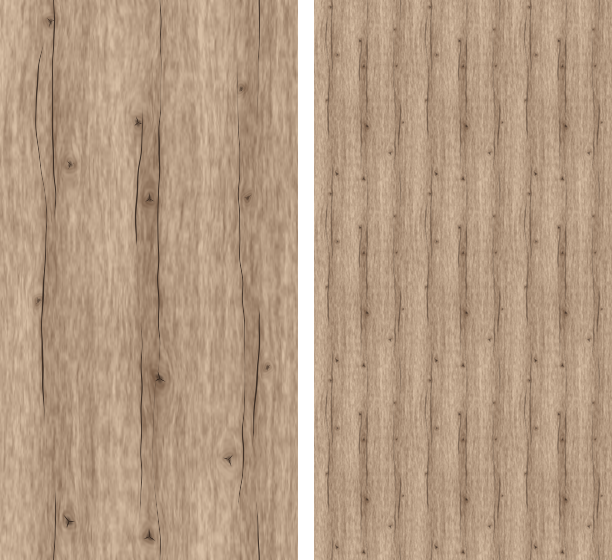
Left: one tile. Right: repeated 3 by 3.
Reproduce this texture procedurally as a Shadertoy shader.

```glsl
// Rustic oak boards: pale and tan strips with vertical grain, knots and dark splits.
// Wrapping value noise is stretched along a grain coordinate that bends around
// hashed knots; wandering cracks follow the three darker heartwood seams.

float hash(vec2 cell, float seed) {
    vec3 h = fract(vec3(cell.xyx + seed * 7.31) * vec3(0.1031, 0.1030, 0.0973));
    h += dot(h, h.yzx + 33.33);
    return fract((h.x + h.y) * h.z);
}

// Value noise that repeats over the unit square
float noise(vec2 uv, vec2 cells, float seed) {
    vec2 p = uv * cells, i = floor(p), f = p - i;
    f = f * f * (3.0 - 2.0 * f);
    vec2 a = mod(i, cells), b = mod(i + 1.0, cells);
    return mix(mix(hash(a, seed), hash(vec2(b.x, a.y), seed), f.x),
               mix(hash(vec2(a.x, b.y), seed), hash(b, seed), f.x), f.y);
}

// Noise along the height only, one independent track per crack
float track(float y, float cells, float seed) {
    return noise(vec2(0.0, y), vec2(1.0, cells), seed);
}

float seamX(float index) {
    return 0.165 + mod(index, 3.0) / 3.0;
}

void mainImage(out vec4 fragColor, in vec2 fragCoord) {
    vec2 uv = fragCoord / iResolution.xy;
    float aspect = iResolution.y / iResolution.x;
    float pixel = 1.0 / iResolution.x;

    // Knots: bend the grain and gather their stain and dark hearts
    float bend = 0.0, stain = 0.0, heart = 0.0;
    for (float i = 0.0; i < 12.0; i++) {
        float rnd = hash(vec2(i, 3.0), 1.0);
        vec2 knot = vec2(seamX(i) + (hash(vec2(i, 5.0), 2.0) - 0.5) * 0.15,
                         (floor(i / 3.0) + 0.1 + 0.8 * hash(vec2(i, 9.0), 3.0)) / 4.0);
        vec2 d = fract(uv - knot + 0.5) - 0.5;
        d.y *= aspect;
        float size = mix(0.008, 0.018, rnd * rnd);
        vec2 q = d / size;
        bend -= d.x * 0.8 * exp(-dot(q * q, vec2(0.09, 0.025)));

        q.x += q.y * (rnd - 0.5) * 0.7;
        float angle = atan(q.y, q.x + 0.0001);
        float r = length(q * vec2(1.0, 0.75)) * (1.0 + 0.15 * sin(angle * 3.0 + i));
        stain += 0.42 * exp(-r * r * 0.22) + 0.13 * sin(r * 6.0) * exp(-r * r * 0.2);
        float star = 1.0 - smoothstep(0.05, 0.3, abs(sin(angle * 1.5 + i)) * r);
        heart = max(heart, star * (1.0 - smoothstep(0.6, 1.5, r)) * (0.45 + 0.5 * rnd));
        heart = max(heart, 0.45 * (1.0 - smoothstep(0.2, 1.1, r)));
    }

    // Grain coordinate: lines wander slowly and part around the knots
    vec2 grain = uv;
    grain.x += bend + (noise(uv, vec2(6.0, 4.0), 4.0) - 0.5) * 0.04
                    + (noise(uv, vec2(24.0, 22.0), 5.0) - 0.5) * 0.007;

    // Board tones: tan strip, pale strip, dark heartwood at each seam
    float phase = fract((uv.x - 0.165) * 3.0);
    float pale = smoothstep(0.49, 0.51, phase) * (1.0 - smoothstep(0.88, 1.0, phase));
    float seamGap = min(phase, 1.0 - phase) + (noise(grain, vec2(12.0, 3.0), 6.0) - 0.5) * 0.16;
    float tone = mix(0.69, 0.86, pale);
    tone -= 0.23 * exp(-seamGap * seamGap * 45.0);
    tone += (noise(uv, vec2(6.0, 3.0), 7.0) - 0.5) * 0.16;

    // Growth lines, fibres, pores and fine tooth
    tone += (noise(grain, vec2(30.0, 2.0), 8.0) - 0.5) * 0.24;
    tone += (noise(grain, vec2(76.0, 5.0), 9.0) - 0.5) * 0.34;
    tone += (noise(grain, vec2(132.0, 52.0), 10.0) - 0.5) * 0.5;
    tone += (noise(grain, vec2(210.0, 150.0), 11.0) - 0.5) * 0.26;
    tone -= 0.22 * smoothstep(0.65, 0.95, noise(grain, vec2(150.0, 24.0), 12.0));
    tone += 0.14 * smoothstep(0.7, 0.95, noise(grain, vec2(120.0, 36.0), 13.0));
    tone -= stain;

    // Splits: two broken, wandering cracks beside every seam
    float crack = 0.0;
    for (float i = 0.0; i < 6.0; i++) {
        float x = seamX(i) + (floor(i / 3.0) - 0.5) * 0.055
                + (track(uv.y, 5.0, 20.0 + i) - 0.5) * 0.04
                + (track(uv.y, 26.0, 30.0 + i) - 0.5) * 0.007;
        float gap = abs(fract(uv.x - x + 0.5) - 0.5);
        float open = smoothstep(0.3, 0.7, track(uv.y, 6.0, 40.0 + i));
        float width = 0.0022 * open * (0.5 + 0.7 * track(uv.y, 19.0, 50.0 + i));
        float line = 1.0 - smoothstep(width - 0.6 * pixel, width + 0.6 * pixel, gap);
        crack = max(crack, line * smoothstep(0.0, 0.5, open));
        tone -= 0.2 * open * exp(-gap / 0.008);
    }

    // Colour
    vec3 tan_ = vec3(0.55, 0.44, 0.35), cream = vec3(0.785, 0.685, 0.585);
    vec3 splitBrown = vec3(0.19, 0.14, 0.11);
    vec3 color = mix(tan_, cream, clamp(tone, -0.6, 1.25));
    color = mix(color, splitBrown, max(crack * 0.88, heart));
    fragColor = vec4(color, 1.0);
}
```
